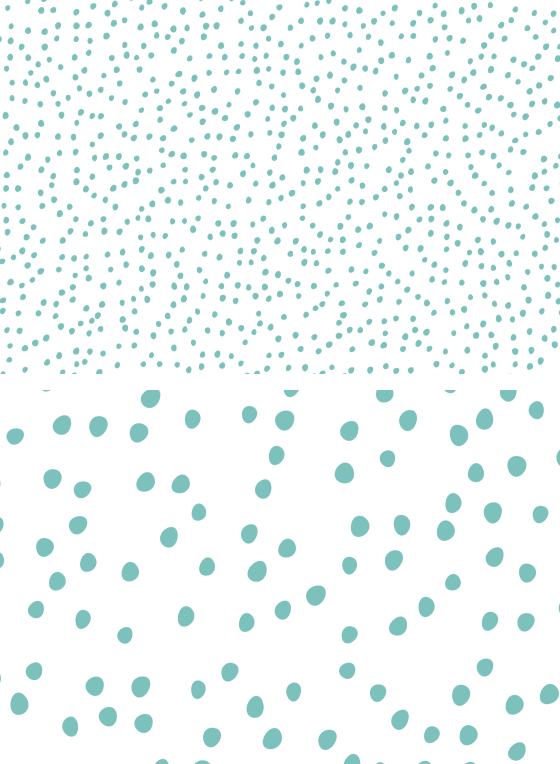
Top, the full canvas; bottom, a detail of the centre.
This pattern is drawn by a Shadertoy shader. Its source:

```glsl
// Scattered hand-drawn teal dots, slightly oval and leaning right, on white.

#define ROWS 23.0          // mean number of dots over the canvas height
#define JITTER 0.95        // random shift inside a cell
#define SPACING 0.74       // dots closer than this push each other apart
#define RADIUS 0.184       // mean dot radius, in cells
#define SIZE_SPREAD 0.24   // relative range of radii
#define OVAL 0.09          // mean elongation of a dot
#define WOBBLE 0.035       // unevenness of the outline
#define EDGE 0.7           // half width of the smoothed rim
#define TEAL vec3(0.49, 0.757, 0.737)
#define PAPER vec3(1.0)

float hash(vec2 p) {
    return fract(sin(dot(p, vec2(127.1, 311.7))) * 43758.545);
}

// Random point inside a cell
vec2 seedPoint(vec2 cell) {
    vec2 random = vec2(hash(cell + 3.7), hash(cell + 41.3));
    return cell + 0.5 + (random - 0.5) * JITTER;
}

// Seed point after being pushed away from its neighbours
vec2 dotCentre(vec2 cell) {
    vec2 centre = seedPoint(cell);
    vec2 push = vec2(0.0);
    for (int j = -1; j <= 1; j++) {
        for (int i = -1; i <= 1; i++) {
            if (i == 0 && j == 0) continue;
            vec2 away = centre - seedPoint(cell + vec2(i, j));
            float gap = max(length(away), 0.001);
            push += away / gap * max(SPACING - gap, 0.0) * 0.5;
        }
    }
    return centre + push;
}

// Approximate signed distance to the uneven oval of one cell
float dotDistance(vec2 p, vec2 cell) {
    vec2 centre = dotCentre(cell);
    vec2 offset = p - centre;

    // The lean drifts slowly over the canvas
    float drift = sin(centre.x * 0.31 + 1.2) * sin(centre.y * 0.27 + 0.4);
    float lean = 0.4 + 0.35 * drift + 0.7 * (hash(cell + 17.9) - 0.5);
    vec2 axis = vec2(sin(lean), cos(lean));
    vec2 local = vec2(dot(offset, vec2(axis.y, -axis.x)), dot(offset, axis));

    float radius = RADIUS * (1.0 + SIZE_SPREAD * (hash(cell + 71.1) - 0.5));
    float stretch = 1.0 + OVAL * (0.4 + 1.2 * hash(cell + 29.5));
    local *= vec2(stretch, 1.0 / stretch);

    float angle = atan(local.y, local.x + 0.00001);
    float outline = 1.0 + WOBBLE * sin(3.0 * angle + 6.283 * hash(cell + 53.3));
    return length(local) - radius * outline;
}

void mainImage(out vec4 fragColor, in vec2 fragCoord) {
    vec2 p = fragCoord / iResolution.y * ROWS;
    vec2 home = floor(p);

    // Nearest dot among the surrounding cells
    float nearest = 1.0;
    for (int j = -1; j <= 1; j++) {
        for (int i = -1; i <= 1; i++) {
            nearest = min(nearest, dotDistance(p, home + vec2(i, j)));
        }
    }

    float rim = EDGE * ROWS / iResolution.y;
    float ink = 1.0 - smoothstep(-rim, rim, nearest);
    fragColor = vec4(mix(PAPER, TEAL, ink), 1.0);
}
```
